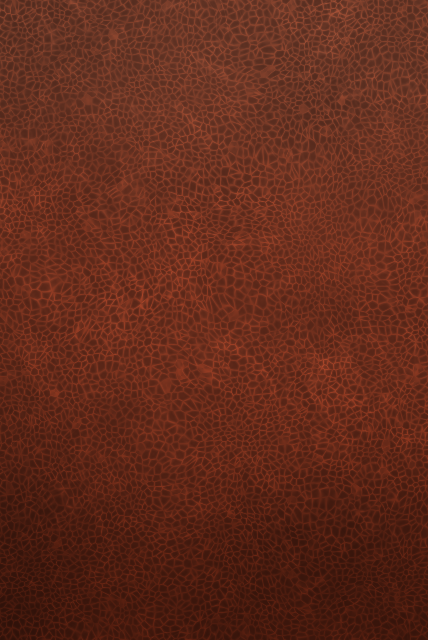
Write a Shadertoy shader that draws this texture.

```glsl
#define CELLS_ACROSS 66.0
#define CELL_JITTER 0.95
#define WARP_AMOUNT 0.040
#define RIDGE_WIDTH 0.27
#define RIDGE_GAIN 0.20
#define PIT_DEPTH 0.15
#define CREASE_GAIN 0.10
#define MOTTLE_GAIN 0.13
#define BOTTOM_COLOR vec3(0.255, 0.094, 0.050)
#define MIDDLE_COLOR vec3(0.430, 0.188, 0.119)
#define TOP_COLOR vec3(0.405, 0.212, 0.150)
#define RIDGE_TINT vec3(1.05, 0.99, 0.94)

float hash(vec2 p) {
    return fract(sin(dot(p, vec2(127.1, 311.7))) * 43758.5453);
}

vec2 hash2(vec2 p) {
    return vec2(hash(p), hash(p + 57.3));
}

float noise(vec2 p) {
    vec2 i = floor(p), f = fract(p);
    f = f * f * (3.0 - 2.0 * f);
    return mix(mix(hash(i), hash(i + vec2(1, 0)), f.x),
               mix(hash(i + vec2(0, 1)), hash(i + vec2(1, 1)), f.x), f.y);
}

float fbm(vec2 p) {
    float sum = 0.0, gain = 0.5;
    for (int i = 0; i < 4; i++) {
        sum += gain * noise(p);
        p = mat2(1.6, 1.2, -1.2, 1.6) * p + 7.1;
        gain *= 0.5;
    }
    return sum / 0.9375;
}

// Gap between the two nearest grain centres: zero on the ridges
float grainEdge(vec2 p) {
    vec2 cell = floor(p), f = fract(p);
    float nearest = 8.0, second = 8.0;
    for (int y = -1; y <= 1; y++)
    for (int x = -1; x <= 1; x++) {
        vec2 offset = vec2(x, y);
        vec2 center = offset + 0.5 + CELL_JITTER * (hash2(cell + offset) - 0.5);
        float d = length(center - f);
        second = min(second, max(nearest, d));
        nearest = min(nearest, d);
    }
    return second - nearest;
}

// Long thin wrinkles running along one direction
float crease(vec2 p, float angle) {
    float c = cos(angle), s = sin(angle);
    vec2 q = mat2(c, -s, s, c) * p * vec2(7.0, 34.0);
    float d = abs(noise(q) - 0.5);
    return (1.0 - smoothstep(0.0, 0.08, d)) * smoothstep(0.4, 0.75, noise(p * 6.0 + angle * 9.0));
}

void mainImage(out vec4 fragColor, in vec2 fragCoord) {
    vec2 uv = fragCoord / iResolution.xy;
    vec2 p = fragCoord / iResolution.x;

    // Bend the grain so its size and direction drift
    vec2 warp = vec2(noise(p * 6.0), noise(p * 6.0 + 31.7)) - 0.5;
    vec2 ripple = vec2(noise(p * 26.0 + 11.0), noise(p * 26.0 + 47.0)) - 0.5;
    vec2 q = p + WARP_AMOUNT * warp + 0.012 * ripple;

    float edge = grainEdge(q * CELLS_ACROSS);
    float ridge = 1.0 - smoothstep(0.0, RIDGE_WIDTH, edge);
    float pit = smoothstep(0.12, 0.60, edge);
    float wrinkles = crease(q, 0.6) + crease(q + 3.7, -0.9) + crease(q + 8.2, 2.0);

    // Broad light: dark foot, warm middle, greyer top
    float height = uv.y + 0.12 * (fbm(p * 2.5 + 4.0) - 0.5);
    vec3 color = mix(BOTTOM_COLOR, MIDDLE_COLOR, smoothstep(-0.04, 0.62, height));
    color = mix(color, TOP_COLOR, smoothstep(0.55, 0.95, height));
    color *= 1.0 + MOTTLE_GAIN * (fbm(p * 4.0 + 19.0) - 0.5) * 2.0;
    color *= 0.92 + 0.10 * smoothstep(0.0, 0.35, uv.x);

    // Worn grain: uneven ridges catch the light, pits stay dark
    float wear = 0.7 + 0.6 * fbm(p * 4.0 + 63.0);
    float breaks = 0.45 + 0.9 * noise(p * 45.0 + 5.0);
    color *= 1.0 - PIT_DEPTH * pit * wear;
    color *= mix(vec3(1.0), RIDGE_TINT * (1.0 + RIDGE_GAIN * wear), ridge * breaks);
    color *= 1.0 + CREASE_GAIN * wrinkles;
    color *= 0.97 + 0.06 * noise(p * 170.0);

    fragColor = vec4(color, 1.0);
}
```
